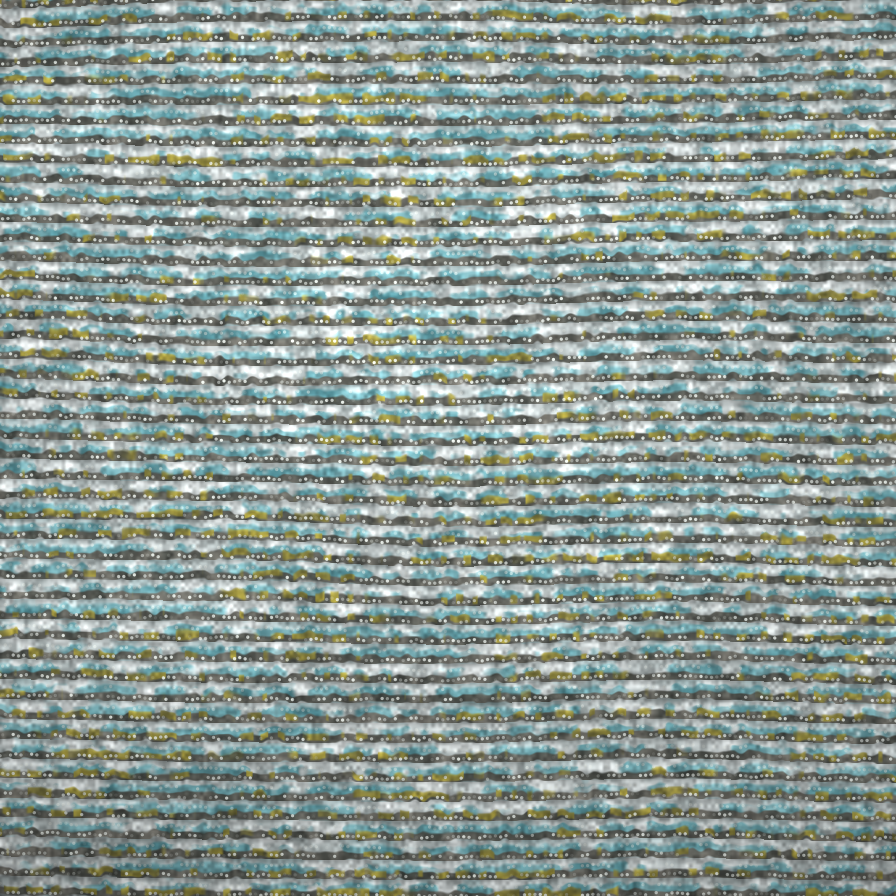
Write a WebGL 2 fragment shader that draws this texture.

```glsl
#version 300 es
precision highp float;

uniform vec2 u_resolution;
out vec4 fragColor;

float hash(vec2 p) {
    return fract(sin(dot(p, vec2(127.1, 311.7))) * 43758.5453);
}

float noise(vec2 p) {
    vec2 i = floor(p), f = fract(p);
    f = f * f * (3.0 - 2.0 * f);
    return mix(mix(hash(i), hash(i + vec2(1, 0)), f.x),
               mix(hash(i + vec2(0, 1)), hash(i + vec2(1, 1)), f.x), f.y);
}

void main() {
    vec2 uv = gl_FragCoord.xy / u_resolution;
    const float ROWS = 45.0;
    const float STITCHES = 170.0;
    float pixel = ROWS / u_resolution.y;

    // Weft rows, sagging slowly and fuzzy at their edges
    float y = uv.y * ROWS + 0.5 * noise(uv * vec2(4.0, 5.0));
    float fuzz = noise(vec2(uv.x * 110.0, y * 1.6)) - 0.5;
    float row = floor(y);
    float v = fract(y);

    // Puffy pale yarn with slubs of varying brightness
    float slub = noise(vec2(uv.x * 65.0, y * 2.3 + 40.0));
    vec3 color = mix(vec3(0.60, 0.64, 0.64), vec3(0.91, 0.93, 0.93), slub);
    color *= 0.83 + 0.20 * sin(3.14159 * clamp((v - 0.3) / 0.7, 0.0, 1.0));

    // Teal lengths of yarn, densest just above the groove
    float tealRun = 0.6 * noise(vec2(uv.x * 38.0, row * 7.0))
                  + 0.4 * noise(vec2(uv.x * 95.0, y * 2.0 + 90.0));
    float tealBand = 1.0 - smoothstep(0.12, 0.34, abs(v - 0.52 + 0.3 * fuzz));
    float teal = smoothstep(0.38, 0.58, tealRun + 0.16 * (tealBand - 0.6));
    vec3 tealColor = mix(vec3(0.24, 0.49, 0.53), vec3(0.50, 0.73, 0.76), slub);
    color = mix(color, tealColor, teal * (0.2 + 0.65 * tealBand));

    // Dark groove between the yarns
    float grooveDist = abs(v - 0.2 + 0.28 * fuzz);
    float groove = 1.0 - smoothstep(0.13, 0.24 + pixel * 0.5, grooveDist);
    float shade = noise(vec2(uv.x * 80.0, row * 5.0 + 13.0));
    vec3 grooveColor = mix(vec3(0.24, 0.25, 0.23), vec3(0.45, 0.44, 0.41), shade);
    color = mix(color, grooveColor, groove * 0.92);

    // Olive and yellow flecks along the groove
    float fleckRun = 0.55 * noise(vec2(uv.x * 115.0, row * 3.0 + 70.0))
                   + 0.45 * noise(vec2(uv.x * 14.0, row * 0.7 + 25.0));
    float fleck = smoothstep(0.55, 0.69, fleckRun)
                * (1.0 - smoothstep(0.10, 0.24, abs(v - 0.32 + 0.3 * fuzz)));
    color = mix(color, mix(vec3(0.43, 0.41, 0.20), vec3(0.73, 0.67, 0.24), slub), fleck * 0.85);

    // Fine pale stitches: one line in the groove, a fainter one on the yarn
    for (int k = 0; k < 2; k++) {
        float line = float(k);
        float x = uv.x * STITCHES + 0.5 * mod(row + line, 2.0);
        vec2 id = vec2(floor(x), row * 2.0 + line);
        float pick = hash(id);
        vec2 p = vec2((fract(x) - 0.5) * ROWS / STITCHES,
                      v - 0.2 - 0.47 * line - 0.12 * (pick - 0.5));
        float dotMask = 1.0 - smoothstep(0.05, 0.08 + pixel * 0.7, length(p));
        float strength = smoothstep(0.25, 0.8, hash(id + 31.0)) * (0.85 - 0.35 * line);
        color = mix(color, vec3(0.85, 0.87, 0.85), dotMask * strength);
    }

    // Fibre grain
    color *= 0.80 + 0.40 * noise(uv * vec2(240.0, 210.0));

    // Broad uneven light: brightest above the centre, dim at the foot and corners
    vec2 offset = (uv - vec2(0.48, 0.64)) * vec2(0.75, 1.0);
    color *= 1.09 - 0.62 * dot(offset, offset);
    color *= 0.95 + 0.10 * noise(uv * vec2(5.0, 9.0) + 8.0);

    fragColor = vec4(clamp(color, 0.0, 1.0), 1.0);
}
```
